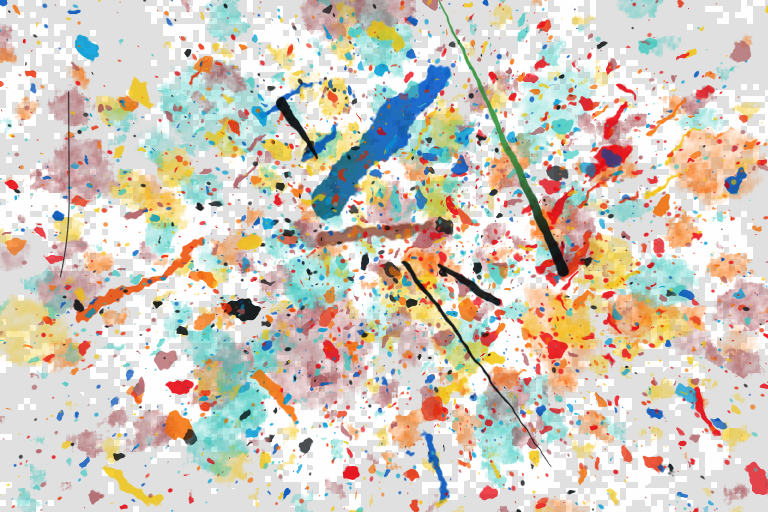
Give the GLSL for this texture, as a Shadertoy shader.

```glsl
const vec2 HUB = vec2(0.80, 0.52);
const vec3 INK = vec3(0.05, 0.07, 0.08);
const vec3 TEAL = vec3(0.05, 0.38, 0.48);
const vec3 BLUE = vec3(0.02, 0.36, 0.80);
const vec3 GREEN = vec3(0.25, 0.60, 0.28);
const vec3 ORANGE = vec3(0.93, 0.33, 0.06);
const vec3 UMBER = vec3(0.52, 0.24, 0.16);

// Ordered from warm to cold
const vec3 PALETTE[9] = vec3[9](
    vec3(0.92, 0.05, 0.09), vec3(0.92, 0.22, 0.08), vec3(0.97, 0.47, 0.08),
    vec3(0.96, 0.80, 0.14), vec3(0.70, 0.38, 0.40), vec3(0.34, 0.82, 0.79),
    vec3(0.05, 0.64, 0.86), vec3(0.03, 0.35, 0.76), INK);

vec4 hash4(vec2 c) {
    vec4 q = fract(c.xyxy * vec4(0.1031, 0.1030, 0.0973, 0.1099));
    q += dot(q, q.wzxy + 33.33);
    return fract((q.xxyz + q.yzzw) * q.zywx);
}

// Layered sines, roughly -1 to 1
float ripple(vec2 p) {
    float sum = 0.0, gain = 0.5;
    for (int i = 0; i < 5; i++) {
        p = mat2(0.8, -0.6, 0.6, 0.8) * p * 1.9 + 1.7;
        sum += gain * sin(p.x + 1.4 * sin(p.y));
        gain *= 0.62;
    }
    return sum;
}

// Paint density, highest around the hub
float energy(vec2 p) {
    vec2 q = (p - HUB) / vec2(0.66, 0.46);
    return max(exp(-dot(q, q)), 0.16);
}

vec3 pigment(float pick, vec2 hues, vec2 at) {
    float warmth = smoothstep(0.5, 1.2, at.x);
    float hue = mix(hues.x, hues.y, pow(pick, mix(0.85, 1.5, warmth)));
    return PALETTE[int(min(hue * 9.0, 8.0))];
}

vec3 coat(vec3 base, vec3 paint, float dist, float opacity, float soft) {
    float mask = 1.0 - smoothstep(-soft, soft, dist);
    return mix(base, paint * mix(vec3(1.0), base, 0.25), mask * opacity);
}

// Distance to a line whose half width runs from widths.x to widths.y
float stroke(vec2 p, vec2 a, vec2 b, vec2 widths) {
    vec2 ab = b - a;
    float t = clamp(dot(p - a, ab) / dot(ab, ab), 0.0, 1.0);
    return length(p - a - ab * t) - mix(widths.x, widths.y, t);
}

// Jittered cellular drops, stretched away from the hub
vec3 spatter(vec3 color, vec2 p, float scale, float density, float size,
             float opacity, vec2 hues, float seed, float soft) {
    vec2 home = floor(p * scale);
    for (int j = -1; j <= 1; j++)
    for (int i = -1; i <= 1; i++) {
        vec2 cell = home + vec2(i, j);
        vec4 place = hash4(cell + seed);
        vec4 kind = hash4(cell + seed + 57.0);
        vec2 center = cell + place.xy;
        vec2 at = center / scale;
        if (kind.x > density * energy(at)) continue;
        vec2 axis = normalize(at - HUB + 0.5 * (kind.zw - 0.5) + 0.001);
        vec2 q = p * scale - center;
        q = vec2(dot(q, axis), dot(q, vec2(-axis.y, axis.x)));
        float stretch = mix(1.0, 1.35, place.w);
        q *= vec2(1.0 / stretch, stretch);
        float radius = size * mix(0.08, 0.42, place.z * place.z);
        float dist = (length(q) - radius) / scale;
        color = coat(color, pigment(kind.y, hues, at), dist,
                     opacity * mix(0.75, 1.0, kind.w), soft);
    }
    return color;
}

void mainImage(out vec4 fragColor, in vec2 fragCoord) {
    vec2 p = fragCoord / iResolution.y;
    float px = 0.9 / iResolution.y;
    vec2 wet = p + 0.014 * vec2(ripple(p * 15.0), ripple(p * 15.0 + 9.0));

    // Mosaic paper, whiter near the hub
    vec2 tile = floor(p * 85.0);
    float bright = 0.7 * ripple(tile * 0.08) + 0.9 * hash4(tile).x
                 + 0.9 * energy(p) - 0.95;
    vec3 color = vec3(mix(0.88, 0.995, step(0.0, bright)));

    // Pale washes with blocky, mottled edges
    vec2 wash = mix(wet, (tile + 0.5) / 85.0, 0.45)
              + 0.012 * vec2(ripple(p * 40.0), ripple(p * 40.0 + 5.0));
    float mottle = 0.62 + 0.3 * ripple(p * 45.0);
    vec2 pale = vec2(0.28, 0.67);
    color = spatter(color, wash, 6.0, 0.95, 1.6, 0.65 * mottle, pale, 11.0, 0.012);
    color = spatter(color, wash, 11.0, 1.1, 1.7, 0.9 * mottle, pale, 83.0, 0.006);
    color = spatter(color, wash, 19.0, 0.9, 1.6, 0.9 * mottle, pale, 37.0, 0.004);

    // Broad gestures
    vec3 sweep = mix(TEAL, BLUE, smoothstep(0.6, 0.84, p.x + 0.05 * ripple(p * 25.0)));
    color = coat(color, sweep, stroke(wet, vec2(0.64, 0.61), vec2(0.85, 0.85), vec2(0.035, 0.026)), 0.9, 0.003);
    color = coat(color, UMBER, stroke(wet, vec2(0.63, 0.53), vec2(0.83, 0.56), vec2(0.018, 0.01)), 0.75, 0.004);
    color = coat(color, ORANGE, stroke(wet, vec2(0.16, 0.38), vec2(0.40, 0.52), vec2(0.012, 0.005)), 0.9, 0.002);

    // Flung dabs, with a warm burst at the right
    for (int i = 0; i < 44; i++) {
        vec4 h = hash4(vec2(i, 7));
        vec4 k = hash4(vec2(i, 71));
        bool burst = i < 18;
        vec2 along = mix(vec2(1.10, 0.43), vec2(1.28, 0.74), h.x);
        vec2 start = burst ? along + 0.17 * (k.xy - 0.5)
                           : HUB + (h.xy - 0.5) * vec2(1.25, 0.9);
        float angle = (burst || h.z < 0.65 ? 0.85 : -0.9) + 0.8 * (k.z - 0.5);
        vec2 end = start + (0.02 + 0.10 * h.w * h.w) * vec2(cos(angle), sin(angle));
        float width = mix(0.004, 0.017, k.w * k.w);
        vec2 hues = burst ? vec2(0.05, 0.44) : vec2(0.0, 0.9);
        color = coat(color, pigment(k.x, hues, start),
                     stroke(wet, start, end, width * vec2(1.0, 0.5)), 0.92, px + 0.0008);
    }

    // Drops from blots down to specks
    vec2 full = vec2(0.0, 0.97);
    color = spatter(color, wet, 12.0, 0.42, 0.85, 0.95, full, 19.0, px);
    color = spatter(color, wet, 24.0, 0.50, 1.0, 0.95, full, 141.0, px);
    color = spatter(color, wet, 45.0, 0.55, 1.0, 0.95, full, 263.0, px);
    color = spatter(color, p, 80.0, 0.45, 1.0, 0.9, full, 397.0, px);

    // Long ink lines and short heavy ones
    vec2 frayed = mix(p, wet, 0.3);
    color = coat(color, mix(INK, GREEN, smoothstep(0.5, 0.72, p.y)),
                 stroke(frayed, vec2(0.85, 1.02), vec2(1.10, 0.47), vec2(0.001, 0.010)), 0.95, px);
    color = coat(color, INK, stroke(frayed, vec2(0.79, 0.49), vec2(1.08, 0.09), vec2(0.004, 0.0006)), 0.95, px);
    color = coat(color, INK, stroke(frayed, vec2(0.55, 0.80), vec2(0.62, 0.69), vec2(0.010, 0.002)), 0.95, px);
    color = coat(color, INK, stroke(frayed, vec2(0.86, 0.48), vec2(0.97, 0.41), vec2(0.004, 0.008)), 0.92, px);
    vec2 bent = p + vec2(0.7 * pow(max(0.62 - p.y, 0.0), 2.0), 0.0);
    color = coat(color, INK, stroke(bent, vec2(0.134, 0.82), vec2(0.136, 0.46), vec2(0.001)), 0.9, px);

    fragColor = vec4(color, 1.0);
}
```
